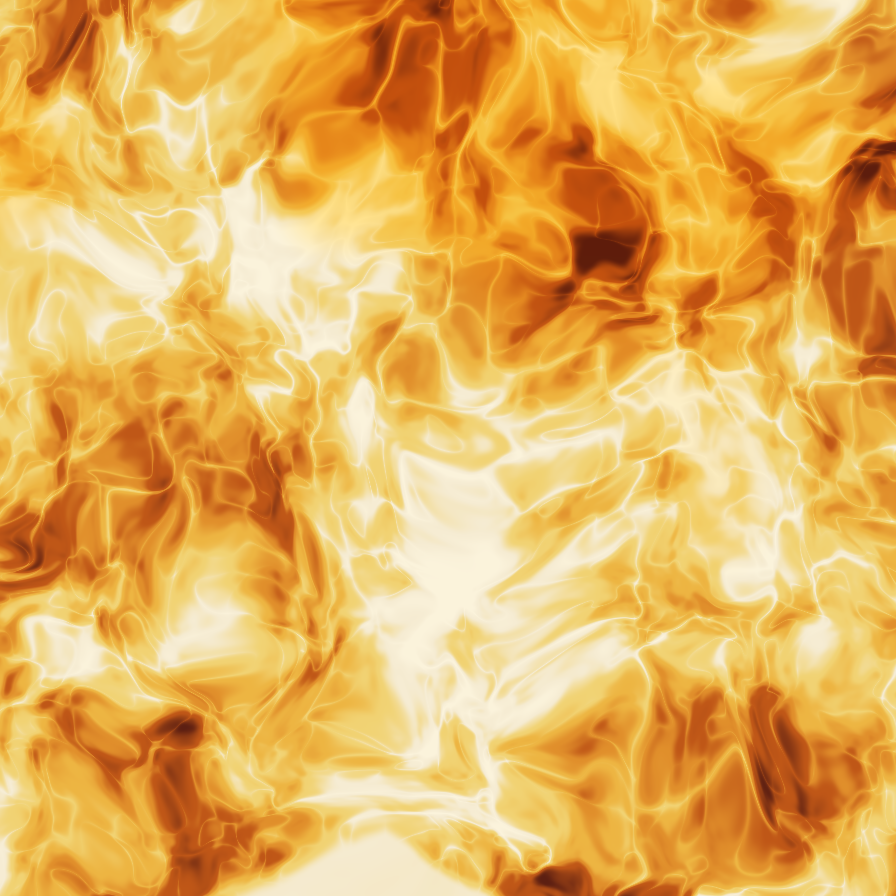
Reproduce this texture procedurally as a Shadertoy shader.

```glsl
// Molten, curdled amber: pale cream, gold and rust swirl into each other.
// Noise is folded by repeated domain warping, then broad clouds, blotches and
// curly ridges add up to one tone that runs through a six-colour ramp.

float hash(vec2 p) {
    vec3 h = fract(vec3(p.xyx) * 0.1031);
    h += dot(h, h.yzx + 33.33);
    return fract((h.x + h.y) * h.z);
}

// Smooth value noise in -1..1
float noise(vec2 p) {
    vec2 cell = floor(p), f = fract(p);
    f = f * f * f * (f * (f * 6.0 - 15.0) + 10.0);
    float low = mix(hash(cell), hash(cell + vec2(1, 0)), f.x);
    float high = mix(hash(cell + vec2(0, 1)), hash(cell + vec2(1, 1)), f.x);
    return 2.0 * mix(low, high, f.y) - 1.0;
}

float fbm(vec2 p) {
    float sum = 0.0, amp = 0.5;
    for (int i = 0; i < 4; i++) {
        sum += amp * noise(p);
        p = mat2(1.6, 1.2, -1.2, 1.6) * p + 17.3;
        amp *= 0.5;
    }
    return sum;
}

// Folds the plane at ever smaller scales, which curls the later layers
vec2 swirl(vec2 p) {
    float freq = 4.0, amp = 0.05;
    for (int i = 0; i < 4; i++) {
        vec2 q = p * freq + float(i) * 9.7;
        p += amp * vec2(noise(q + 31.0), noise(q.yx + 57.0));
        freq *= 1.9;
        amp *= 0.56;
    }
    return p;
}

// Bright thread along the zero line of a noise field
float thread(vec2 p) {
    return exp(-5.0 * abs(noise(p))) - 0.33;
}

vec3 ramp(float tone) {
    vec3 soot = vec3(0.36, 0.12, 0.07);
    vec3 rust = vec3(0.75, 0.34, 0.09);
    vec3 orange = vec3(0.88, 0.56, 0.17);
    vec3 gold = vec3(0.93, 0.71, 0.26);
    vec3 straw = vec3(0.945, 0.825, 0.45);
    vec3 cream = vec3(0.96, 0.92, 0.82);
    vec3 col = mix(soot, rust, smoothstep(-3.2, -1.55, tone));
    col = mix(col, orange, smoothstep(-1.55, -0.9, tone));
    col = mix(col, gold, smoothstep(-0.9, -0.25, tone));
    col = mix(col, straw, smoothstep(-0.25, 0.47, tone));
    return mix(col, cream, smoothstep(0.47, 1.5, tone));
}

void mainImage(out vec4 fragColor, in vec2 fragCoord) {
    vec2 uv = fragCoord / iResolution.y;
    vec2 p = swirl(uv + 3.0);

    // Large clouds and middle-sized curds
    float clouds = fbm(p * 4.6);
    float curds = fbm(p * 13.0 + 40.0);
    float tone = 0.12 + 2.5 * clouds + 1.8 * curds;

    // Curly threads, stronger in some regions than in others
    float curl = smoothstep(-0.5, 0.5, noise(p * 3.3 + 71.0));
    vec2 strand = p + 0.012 * vec2(noise(p * 31.0), noise(p * 31.0 + 5.0));
    tone += mix(0.5, 1.5, curl) * thread(strand * 20.0);
    tone += 0.6 * thread(strand * 41.0 + 13.0);
    tone += 0.3 * noise(strand * vec2(75.0, 50.0));

    // Scattered scorched clumps, torn into dark streaks
    float clump = smoothstep(0.38, 0.8, noise(p * 6.0 + 23.0));
    float streak = noise(mat2(0.8, 0.6, -0.6, 0.8) * strand * vec2(60.0, 22.0));
    tone -= clump * (1.1 + 1.2 * streak);

    // A smooth pale mound rises from the lower edge
    vec2 fromMound = (uv - vec2(0.43, -0.02)) / vec2(0.17, 0.12);
    float mound = abs(fromMound.x) + fromMound.y + 0.7 * clouds;
    tone = mix(1.35 + 0.2 * curds, tone, smoothstep(0.8, 1.05, mound));

    vec3 col = ramp(tone);

    // Hot, saturated orange glows in soft patches near the top
    float glow = smoothstep(0.55, 1.0, uv.y + 0.45 * noise(uv * 5.0 + 8.0) - 0.1);
    col = mix(col, col * vec3(1.03, 0.9, 0.45), 0.75 * glow);

    // Slight bleaching of the brightest folds
    col += 0.04 * smoothstep(1.2, 2.4, tone) * vec3(0.6, 0.8, 1.0);
    fragColor = vec4(clamp(col, 0.0, 1.0), 1.0);
}
```
